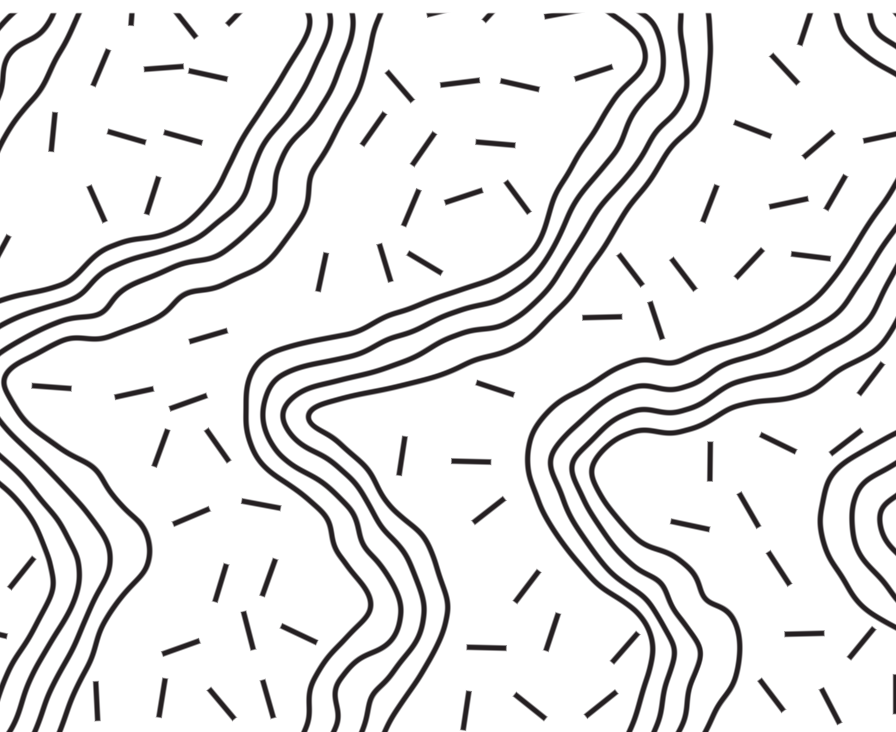
Give the GLSL for this pattern, as a Shadertoy shader.

```glsl
const vec3 PAPER = vec3(1.0);
const vec3 INK = vec3(0.14, 0.12, 0.13);

// All lengths are fractions of the canvas height
const float HALF_STROKE = 0.0036;
const float SOFTNESS = 0.0016;
const float TOP_MARGIN = 0.018;
const float BAND_PERIOD = 0.415;
const float LINE_GAP = 0.033;
const float BAND_TILT = 0.14;
const float LEAN = 0.43;
const float BEND_SIZE = 0.152;
const float BEND_LENGTH = 0.816;
const float KINK_SIZE = 0.045;
const float KINK_LENGTH = 0.40;
const float DRIFT_SIZE = 0.030;
const float DRIFT_CELL = 0.30;
const float WOBBLE_SIZE = 0.015;
const float WOBBLE_CELL = 0.078;
const float DASH_CELL = 0.085;
const float DASH_HALF_LENGTH = 0.027;
const float DASH_JITTER = 0.4;
const float DASH_CLEARANCE = 0.016;
const float PI = 3.14159265;

vec2 hash2(vec2 p) {
    vec2 q = vec2(dot(p, vec2(127.1, 311.7)), dot(p, vec2(269.5, 183.3)));
    return fract(sin(q) * 43758.5453);
}

// Smooth vector noise in -1..1
vec2 noise2(vec2 p) {
    vec2 i = floor(p), f = fract(p);
    vec2 u = f * f * f * (f * (f * 6.0 - 15.0) + 10.0);
    vec2 low = mix(hash2(i), hash2(i + vec2(1, 0)), u.x);
    vec2 high = mix(hash2(i + vec2(0, 1)), hash2(i + vec2(1, 1)), u.x);
    return mix(low, high, u.y) * 2.0 - 1.0;
}

// Approximate distance to the spine of the nearest meandering band
float spineDistance(vec2 p) {
    p += DRIFT_SIZE * noise2(p / DRIFT_CELL + 7.0)
       + WOBBLE_SIZE * noise2(p / WOBBLE_CELL);
    float y = 1.0 - p.y - BAND_TILT * (p.x - 0.64);
    float bendRate = 2.0 * PI / BEND_LENGTH;
    float kinkRate = 2.0 * PI / KINK_LENGTH;
    float bend = bendRate * (y - 0.184);
    float kink = kinkRate * y;
    float spine = 0.815 - LEAN * y + BEND_SIZE * cos(bend) + KINK_SIZE * cos(kink);
    float slope = -LEAN - BEND_SIZE * bendRate * sin(bend)
                - KINK_SIZE * kinkRate * sin(kink);
    float offset = (fract((p.x - spine) / BAND_PERIOD + 0.5) - 0.5) * BAND_PERIOD;
    return abs(offset) / length(vec2(1.0 + BAND_TILT * slope, slope));
}

// Four parallel lines per band, with even stroke width
float lineDistance(vec2 p) {
    vec2 e = vec2(0.0015, 0.0);
    float h = spineDistance(p);
    vec2 gradient = vec2(spineDistance(p + e) - h, spineDistance(p + e.yx) - h) / e.x;
    float d = abs(abs(h - LINE_GAP) - 0.5 * LINE_GAP);
    return d / max(length(gradient), 0.4);
}

bool isClear(vec2 p) {
    return spineDistance(p) > 1.5 * LINE_GAP + DASH_CLEARANCE;
}

// Scattered dashes on a staggered, jittered grid, kept off the bands
float dashDistance(vec2 p) {
    float nearest = 1.0;
    for (int j = -1; j <= 1; j++) {
        float row = floor(p.y / DASH_CELL) + float(j);
        float stagger = 0.5 * mod(row, 2.0);
        for (int i = -1; i <= 1; i++) {
            float column = floor(p.x / DASH_CELL - stagger) + float(i);
            vec2 id = vec2(column, row);
            vec2 jitter = (hash2(id + 31.0) - 0.5) * DASH_JITTER;
            vec2 center = (id + vec2(stagger, 0.0) + 0.5 + jitter) * DASH_CELL;
            float angle = PI * hash2(id + 57.0).x;
            vec2 along = vec2(cos(angle), sin(angle));
            vec2 q = p - center;
            vec2 box = abs(vec2(dot(q, along), dot(q, vec2(-along.y, along.x))));
            float d = max(box.x - DASH_HALF_LENGTH + HALF_STROKE, box.y);
            if (d < HALF_STROKE + 2.0 * SOFTNESS) {
                vec2 reach = along * DASH_HALF_LENGTH;
                if (isClear(center) && isClear(center + reach) && isClear(center - reach))
                    nearest = min(nearest, d);
            }
        }
    }
    return nearest;
}

void mainImage(out vec4 fragColor, in vec2 fragCoord) {
    vec2 p = fragCoord / iResolution.y;
    float edge = max(SOFTNESS, 0.7 / iResolution.y);
    float d = min(lineDistance(p), dashDistance(p));
    float ink = 1.0 - smoothstep(HALF_STROKE - edge, HALF_STROKE + edge, d);

    // Blank strip along the top
    ink *= 1.0 - smoothstep(-edge, edge, p.y - 1.0 + TOP_MARGIN);
    fragColor = vec4(mix(PAPER, INK, ink), 1.0);
}
```
